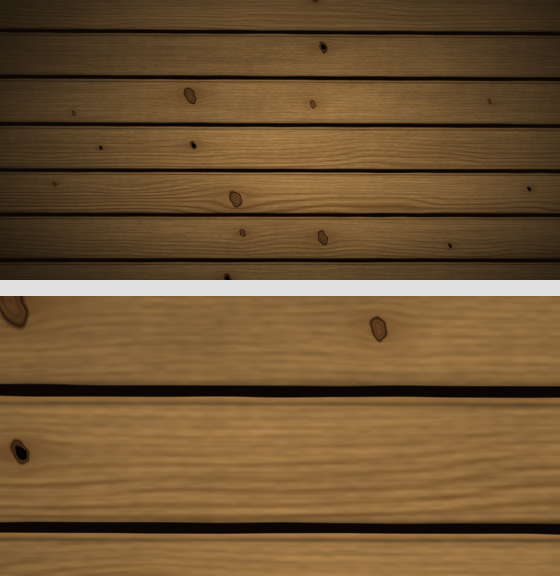
Top: the whole. Bottom: its middle third, enlarged.
This texture is drawn by a WebGL 1 fragment shader. Its source:

```glsl
precision highp float;
// Horizontal softwood planks split by narrow dark gaps, lit by a soft central pool.
// Each plank gets stretched-noise fibres and warped growth rings; hashed knots
// push the grain aside like a stream flowing around a stone.
uniform vec2 u_resolution;

// Layout, in canvas heights
const float PITCH = 0.163;
const float FIRST_GAP = 0.070;
const float GAP_HALF = 0.0066;
const float TILT = 0.0065;
const float BOW = 0.0075;
// Grain and knots
const float RING_FREQ = 58.0;
const float FINE_FREQ = 95.0;
const float KNOT_CELL = 0.5;
const float KNOT_CHANCE = 0.68;
const float KNOT_MIN = 0.007;
const float KNOT_MAX = 0.029;
// Light and colours
const vec2 LIGHT_CENTRE = vec2(1.06, 0.48);
const vec2 LIGHT_FALLOFF = vec2(0.85, 2.1);
const vec3 WOOD = vec3(0.61, 0.46, 0.27);
const vec3 RING_DARK = vec3(0.40, 0.25, 0.11);
const vec3 KNOT_BODY = vec3(0.39, 0.25, 0.12);
const vec3 KNOT_RIM = vec3(0.15, 0.08, 0.035);
const vec3 GAP_DARK = vec3(0.045, 0.02, 0.01);
const vec3 EDGE_GLOW = vec3(0.62, 0.41, 0.20);

float hash(vec2 p) {
  return fract(sin(dot(p, vec2(127.1, 311.7))) * 43758.5453);
}

float noise(vec2 p) {
  vec2 i = floor(p), f = fract(p);
  f = f * f * (3.0 - 2.0 * f);
  return mix(mix(hash(i), hash(i + vec2(1.0, 0.0)), f.x),
             mix(hash(i + vec2(0.0, 1.0)), hash(i + vec2(1.0, 1.0)), f.x), f.y);
}

float ringLine(float phase) {
  float wave = 0.5 + 0.5 * sin(6.2832 * phase);
  return wave * wave;
}

void main() {
  float px = 1.0 / u_resolution.y;
  vec2 p = gl_FragCoord.xy * px;

  // Plank index and local position, with slightly uneven gap lines
  float sag = (p.y - 0.47) / 0.16;
  float y = p.y + BOW * exp(-sag * sag) + TILT * (p.x - 1.0) * p.y;
  float row = (y - FIRST_GAP) / PITCH;
  float id = floor(row);
  float f = fract(row);
  vec2 q = vec2(p.x, f * PITCH);

  // Knots: nearest body, grain displacement and surrounding stain
  float bend = 0.0, stain = 0.0, body = 0.0, rim = 0.0, hole = 0.0;
  float knotRings = 0.0;
  for (int i = -1; i <= 1; i++) {
    vec2 cell = vec2(floor(q.x / KNOT_CELL) + float(i), id + 20.0);
    float present = step(hash(cell + 3.1), KNOT_CHANCE);
    float size = hash(cell + 7.7);
    float r = mix(KNOT_MIN, KNOT_MAX, size * size);
    vec2 centre = vec2((cell.x + 0.2 + 0.6 * hash(cell + 1.3)) * KNOT_CELL,
                       PITCH * (0.2 + 0.6 * hash(cell + 5.9)));
    vec2 d = q - centre;
    vec2 wide = d * vec2(0.6, 1.0);
    bend -= present * d.y * r * r / (dot(wide, wide) + 0.5 * r * r);
    vec2 e = vec2(d.x + 0.25 * d.y, d.y) * vec2(1.3, 0.9);
    float k = length(e) / r + 0.35 * (noise(d / r * 1.8 + cell) - 0.5);
    float soft = 1.5 * px / r;
    float inside = present * (1.0 - smoothstep(0.9 - soft, 0.9 + soft, k));
    body = max(body, inside);
    knotRings += inside * ringLine(k * 2.5);
    rim = max(rim, present * exp(-pow((k - 0.88) / 0.16, 2.0)));
    float hollow = step(0.72, hash(cell + 9.4));
    hole = max(hole, inside * hollow * (1.0 - smoothstep(0.45, 0.8, k)));
    stain = max(stain, present * exp(-dot(wide, wide) / (r * r * 3.0)));
  }

  // Fibres and growth rings, in coordinates that flow around the knots
  vec2 g = vec2(q.x, q.y + bend) + vec2(id * 3.7, id * 1.9);
  float fibre = 0.6 * noise(g * vec2(5.0, 130.0)) + 0.4 * noise(g * vec2(22.0, 250.0));
  float pores = noise(g * vec2(70.0, 240.0));
  float blotch = noise(g * vec2(3.0, 9.0));
  float warp = noise(g * vec2(2.4, 8.0)) + 0.25 * noise(g * vec2(7.0, 20.0));
  float figure = 0.5 + 0.5 * cos((id - 1.0) * 1.2);
  figure *= 1.0 - smoothstep(0.15, 0.9, f + 0.5 * (blotch - 0.5));
  float bold = ringLine(g.y * RING_FREQ + 3.5 * warp);
  float fine = ringLine(g.y * FINE_FREQ + 1.2 * warp);

  // Wood surface
  vec3 col = WOOD * (0.93 + 0.14 * hash(vec2(id + 4.0, 2.3)));
  col *= 0.80 + 0.20 * fibre + 0.10 * pores + 0.14 * blotch;
  col = mix(col, RING_DARK, 0.14 * fine + 0.55 * figure * bold);
  col = mix(col, RING_DARK, 0.40 * stain);
  col = mix(col, KNOT_BODY * (0.85 + 0.3 * fibre), 0.8 * body);
  col = mix(col, KNOT_RIM, clamp(0.6 * rim + 0.25 * knotRings, 0.0, 0.85));

  // Rounded plank edges: shaded below, thin glow along the top
  float low = f * PITCH - GAP_HALF;
  float high = (1.0 - f) * PITCH - GAP_HALF;
  col *= 1.0 - 0.35 * exp(-max(low, 0.0) / 0.006);
  float glow = exp(-pow((high - 0.003) / 0.0025, 2.0));
  col = mix(col, EDGE_GLOW, glow * (0.2 + 0.4 * noise(vec2(p.x * 9.0, id))));
  col *= 1.0 - 0.30 * exp(-pow((high - 0.008) / 0.003, 2.0));

  // Pool of light, then holes and gaps
  vec2 away = p - LIGHT_CENTRE;
  col *= exp(-dot(away * away, LIGHT_FALLOFF));
  col = mix(col, GAP_DARK * 0.6, hole);
  float chip = 0.0016 * (noise(vec2(p.x * 14.0, id * 5.0)) - 0.5);
  float wood = smoothstep(-px, px, min(low, high) + chip);
  gl_FragColor = vec4(mix(GAP_DARK, col, wood), 1.0);
}
```
